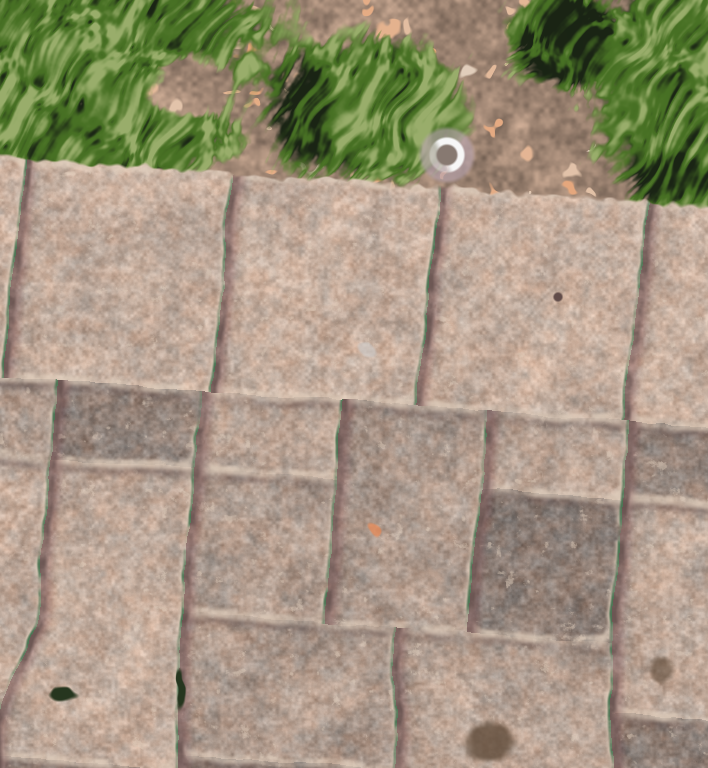
Reproduce this texture procedurally as a WebGL 2 fragment shader.

```glsl
#version 300 es
precision highp float;
// Weathered stone pavers below a border of grass, soil and pebbles.
uniform vec2 u_resolution;
out vec4 outColor;

const float VIEW = 7.68;  // design units from top to bottom
const float SLOPE = 0.07, LEAN_TOP = 0.11, LEAN_LOW = 0.085;
const float EDGE = 1.57, ROW_A = 3.77, ROW_B = 4.55, ROW_C = 6.0;
const float BIG = 2.09, SMALL = 1.44, WIDE = 2.16;  // paver pitches
const vec3 STONE = vec3(0.8, 0.705, 0.64);
const vec3 SLATE = vec3(0.53, 0.475, 0.445);
const vec3 CREAM = vec3(0.88, 0.81, 0.74);
const vec3 JOINT = vec3(0.38, 0.3, 0.29);
const vec3 MOSS = vec3(0.3, 0.46, 0.33);
const vec3 SOIL = vec3(0.62, 0.52, 0.45);
const vec3 SHADOW = vec3(0.1, 0.14, 0.08);
const vec3 GRASS = vec3(0.28, 0.44, 0.14);
const vec3 BLADE = vec3(0.6, 0.68, 0.42);
// Slate share by row, for columns -1 to 4
const float SHADE[18] = float[18](
  0.45, 0.75, 0.25, 0.4, 0.22, 0.65,
  0.2, 0.12, 0.35, 0.42, 0.92, 0.22,
  0.15, 0.5, 0.42, 0.3, 0.3, 0.8);

float hash(vec2 p) { return fract(sin(dot(p, vec2(127.1, 311.7))) * 43758.5); }

float noise(vec2 p) {
  vec2 i = floor(p), f = fract(p);
  f = f * f * (3.0 - 2.0 * f);
  return mix(mix(hash(i), hash(i + vec2(1, 0)), f.x),
             mix(hash(i + vec2(0, 1)), hash(i + 1.0), f.x), f.y);
}

float fbm(vec2 p) {
  float sum = 0.0, amp = 0.53;
  for (int i = 0; i < 4; i++) { sum += amp * noise(p); p = p * 2.07 + 5.3; amp *= 0.5; }
  return sum;
}

vec2 wobble(vec2 p) { return vec2(noise(p), noise(p + 40.0)) - 0.5; }

// One at the centre of an ellipse, negative outside
float blob(vec2 p, float x, float y, float w, float h) {
  return 1.0 - length((p - vec2(x, y)) / vec2(w, h));
}
float spot(vec2 p, float x, float y, float w, float h) {
  return smoothstep(-0.15, 0.35, blob(p, x, y, w, h));
}

// Left, top, right, bottom of the paver at s, and its slate share
vec4 paver(vec2 s, out float shade) {
  shade = 0.12;
  float x = floor(s.x / BIG) * BIG;
  if (s.y < ROW_A) return vec4(x, EDGE, x + BIG, ROW_A);
  float c = clamp(floor((s.x - 0.56) / SMALL), -1.0, 4.0);
  x = 0.56 + c * SMALL;
  float cut = c > 3.5 ? 6.72 : c < -0.5 ? 9.0 : c < 0.5 ? 7.57 : ROW_C;
  bool tall = c == 2.0;
  int row = s.y < ROW_B && !tall ? 0 : s.y < cut ? 1 : 2;
  shade = SHADE[row * 6 + int(c) + 1];
  if (row == 0) return vec4(x, ROW_A, x + SMALL, ROW_B);
  if (row == 1) return vec4(x, tall ? ROW_A : ROW_B, x + SMALL, cut);
  if (c < 0.5 || c > 3.5) return vec4(x, cut, x + SMALL, 9.0);
  float k = floor((s.x - 2.0) / WIDE), base = k < 0.5 ? 7.42 : 8.2;
  bool last = s.y > base;
  shade = last ? 0.8 : 0.42 - 0.15 * k;
  x = 2.0 + k * WIDE;
  return vec4(x, last ? base : cut, x + WIDE, last ? 9.0 : base);
}

vec3 paving(vec2 q, vec2 s) {
  float shade;
  vec4 b = paver(s, shade);
  vec2 near = s - b.xy, far = b.zw - s;
  float low = step(ROW_A, s.y), wear = smoothstep(0.1, 0.75, fbm(q * 6.0));
  shade += (fbm(q * 2.3 + b.xy * 3.0) - 0.5) * 0.65;
  shade += 0.25 * low * exp(-near.y * 3.5) + 0.18 * exp(-near.x * 5.0);
  vec3 col = mix(STONE, SLATE, clamp(shade, 0.0, 1.0));
  col += (fbm(q * 13.0) - 0.5) * 0.22 + (noise(q * 31.0) - 0.5) * 0.11;
  col += vec3(0.09, 0, -0.05) * (fbm(q * 8.0 + 9.0) - 0.5);
  col = mix(col, CREAM, 0.5 * smoothstep(0.68, 0.85, fbm(q * 11.0 + 3.0)));
  // Pale rounded rims, dark gaps and mossy fringes
  float rim = length(max(0.16 - min(near, far), 0.0));
  col = mix(col, CREAM, 0.75 * wear * smoothstep(0.08, 0.14, rim));
  col = mix(col, JOINT, 0.4 * low * wear * smoothstep(0.08, 0.0, abs(near.y - 0.07)));
  col = mix(col, JOINT * vec3(1.25, 1, 1.1), 0.4 * smoothstep(0.17, 0.04, near.x));
  col = mix(col, JOINT, 0.85 * wear * smoothstep(0.085, 0.03, near.x));
  col = mix(col, MOSS, wear * smoothstep(0.04, 0.008, far.x));
  // Stains and chips
  vec2 w = q + 0.07 * wobble(q * 9.0);
  float stain = max(spot(w, 4.9, 7.42, 0.25, 0.22), 0.8 * spot(w, 6.62, 6.71, 0.14, 0.14));
  col = mix(col, JOINT * vec3(1, 1, 0.8), 0.8 * stain);
  col = mix(col, SHADOW * 1.5, max(spot(w, 0.63, 6.96, 0.14, 0.07), spot(w, 1.81, 6.88, 0.04, 0.22)));
  col = mix(col, JOINT, spot(q, 5.58, 2.97, 0.05, 0.05));
  col = mix(col, vec3(0.92, 0.53, 0.32), 0.7 * spot(w, 3.75, 5.3, 0.06, 0.06));
  return mix(col, vec3(0.8), 0.6 * spot(w, 3.67, 3.51, 0.1, 0.07));
}

vec3 border(vec2 q) {
  vec3 col = SOIL * (0.62 + 0.5 * fbm(q * 5.0) + 0.26 * noise(q * 19.0));
  // Pebbles
  vec2 g = q * 5.0 + wobble(q * 9.0), cell = floor(g);
  vec3 pebble = mix(vec3(0.9, 0.65, 0.48), CREAM, hash(cell + 1.3));
  float size = 0.15 + 0.3 * hash(cell);
  col = mix(col, pebble, step(0.74, hash(cell + 8.0)) * spot(fract(g), 0.5, 0.5, size, size));
  // Ragged turf with leaning blades
  float turf = max(blob(q, 0.6, 0.2, 2.25, 1.35), blob(q, 0.9, 1.35, 1.5, 0.5));
  turf = max(turf, max(blob(q, 3.65, 1.12, 1.02, 0.78), blob(q, 7.0, 0.8, 1.15, 1.6)));
  turf = max(turf, blob(q, 5.7, 0.4, 0.65, 0.55)) - max(0.0, blob(q, 1.85, 0.85, 0.5, 0.4));
  vec2 strand = vec2(q.x * 0.85 + q.y * 0.5, q.x * 0.5 - q.y * 0.85) * vec2(15, 4.5);
  strand += 3.0 * wobble(q * 2.5);
  float blade = 0.6 * noise(strand) + 0.4 * noise(strand * 1.9 + 7.0), patchy = fbm(q * 4.0) - 0.5;
  float dark = max(spot(q, 2.98, 1.02, 0.38, 0.65), spot(q, 5.65, 0.42, 0.55, 0.5));
  dark = max(dark, 0.7 * spot(q, 6.65, 1.78, 0.5, 0.3));
  float light = blade + 0.4 * patchy - 0.35 * dark;
  vec3 green = mix(SHADOW, GRASS, smoothstep(0.05, 0.4, light));
  green = mix(green, BLADE, smoothstep(0.4, 0.8, light));
  return mix(col, green, smoothstep(-0.06, 0.14, turf + 0.5 * (blade - 0.5) + 0.5 * patchy));
}

void main() {
  vec2 q = vec2(gl_FragCoord.x, u_resolution.y - gl_FragCoord.y) / u_resolution.y * VIEW;
  // Slanted, uneven paver axes
  vec2 s = vec2(q.x, q.y - SLOPE * q.x) + 0.05 * wobble(q * 1.8) + 0.025 * wobble(q * 8.0);
  s.x += (min(q.y, 6.4) - 4.0) * (s.y < ROW_A ? LEAN_TOP : LEAN_LOW);
  s.x += 0.4 * smoothstep(6.1, 7.4, q.y) * (1.0 - smoothstep(0.5, 1.8, s.x));
  float lip = EDGE + 0.07 * (noise(q * 11.0) - 0.5);
  vec3 col = mix(border(q), paving(q, s), smoothstep(-0.02, 0.02, s.y - lip));
  // Clear disc with a bright ring
  vec2 d = q - vec2(4.47, 1.55);
  float r = length(d), arc = 0.35 + 0.65 * smoothstep(-0.1, 0.0, d.x - 0.5 * d.y);
  col = mix(col, vec3(0.72, 0.64, 0.68), 0.65 * smoothstep(0.3, 0.24, r));
  col = mix(col, SLATE, smoothstep(0.13, 0.09, r));
  col = mix(col, vec3(0.97), arc * smoothstep(0.05, 0.02, abs(r - 0.14)));
  outColor = vec4(clamp(col, 0.0, 1.0), 1);
}
```
